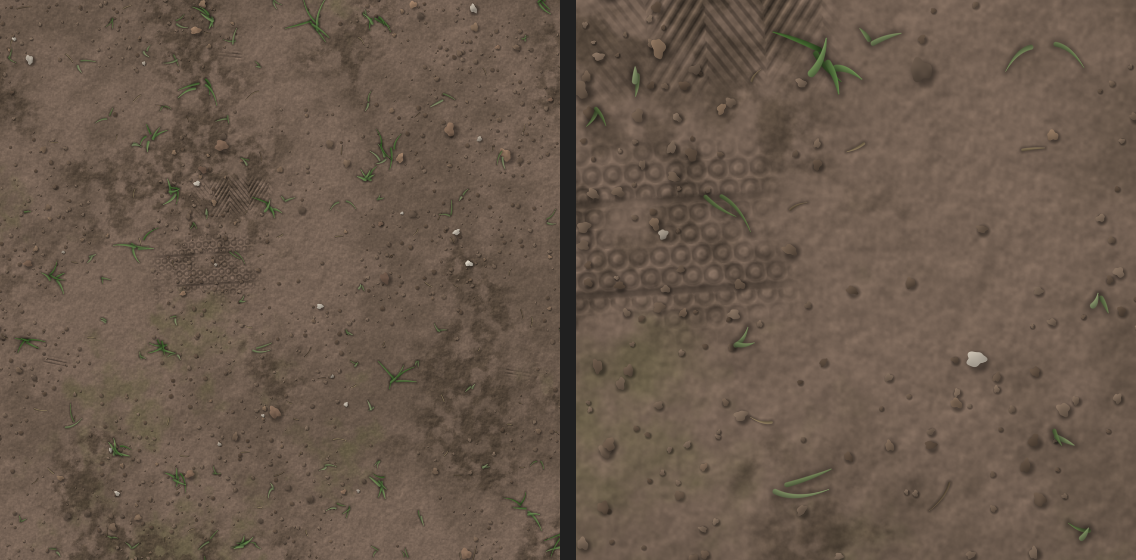
Left: the whole. Right: its middle third, enlarged.
Reproduce this texture procedurally as a WebGL 2 fragment shader.

```glsl
#version 300 es
precision highp float;
// Damp brown mud with crumbs, pebbles, worn tread marks and sparse grass.
uniform vec2 u_resolution;
out vec4 fragColor;

const float TAU = 6.28318;

vec4 hash4(vec2 p) {
    vec4 q = fract(p.xyxy * vec4(.1031, .1030, .0973, .1099));
    q += dot(q, q.wzxy + 33.33);
    return fract((q.xxyz + q.yzzw) * q.zywx);
}

float noise(vec2 p) {
    vec2 i = floor(p), f = fract(p);
    f = f * f * (3. - 2. * f);
    float low = mix(hash4(i).x, hash4(i + vec2(1, 0)).x, f.x);
    float high = mix(hash4(i + vec2(0, 1)).x, hash4(i + vec2(1, 1)).x, f.x);
    return mix(low, high, f.y);
}

float fbm(vec2 p) {
    float sum = 0., amp = .5;
    for (int i = 0; i < 5; i++) {
        sum += amp * noise(p);
        p = mat2(1.6, 1.2, -1.2, 1.6) * p + 17.3;
        amp *= .5;
    }
    return sum / .97;
}

vec2 rotate(vec2 p, float a) {
    return mat2(cos(a), -sin(a), sin(a), cos(a)) * p;
}

float softBox(vec2 p, vec2 halfSize, float blur) {
    vec2 d = abs(p) - halfSize;
    return 1. - smoothstep(-blur, blur, max(d.x, d.y));
}

float stripes(float v, float pitch) {
    return 1. - smoothstep(.08, .3, abs(fract(v / pitch) - .5));
}

// Pressed pattern: rings on the heel, chevrons on the sole, stray ribs
float tread(vec2 p) {
    vec2 q = rotate(p - vec2(.38, .57), .06);
    float worn = smoothstep(.25, .6, noise(p * 30.)) * .75 + .25;
    vec2 s = q / .0125;
    s.x += .5 * mod(floor(s.y), 2.);
    float ring = 1. - smoothstep(.05, .2, abs(length(fract(s) - .5) - .36));
    float bars = 1. - smoothstep(.001, .004, abs(abs(q.y + .05) - .027));
    float heel = softBox(q + vec2(.015, .045), vec2(.092, .052), .022);
    float zigzag = q.y + abs(fract(q.x / .07) - .5) * .1;
    float sole = softBox(q - vec2(.04, .075), vec2(.066, .03), .016);
    float mark = heel * max(ring * .75, bars) + sole * stripes(zigzag, .0105);
    vec2 cell = floor(p * 4.);
    vec4 r = hash4(cell + 71.);
    vec2 rib = rotate(p - (cell + .25 + .5 * r.yz) / 4., (r.w - .5) * .5);
    float stray = softBox(rib, vec2(.022, .007), .004) * stripes(rib.y, .006);
    return worn * (mark + stray * step(r.x, .22));
}

float height(vec2 p) {
    return fbm(p * 48.) + .5 * fbm(p * 130. + 5.) - .28 * tread(p);
}

// Irregular grains, lit from the upper left, gathered in clusters
void stones(inout vec3 col, vec2 p, float cells, float density, float size,
            vec3 tintA, vec3 tintB, float seed, float aa) {
    vec2 base = floor(p * cells);
    for (int k = 0; k < 9; k++) {
        vec2 cell = base + vec2(k % 3 - 1, k / 3 - 1);
        vec4 r = hash4(cell + seed);
        float chance = density * smoothstep(.2, .75, noise(cell / cells * 9. + 3.));
        if (r.x > chance) continue;
        vec2 d = p - (cell + r.yz) / cells;
        vec2 s = rotate(d, r.w * 40.) * vec2(1., 1.1 + .5 * r.y);
        float a = atan(s.y, s.x);
        float radius = size * mix(.35, 1., r.w * r.w);
        float rim = radius * (1. + .14 * sin(a * 3. + r.z * 20.) + .09 * sin(a * 5. + r.y * 30.));
        float shade = length(d + vec2(-.3, .35) * radius) - radius;
        col *= 1. - .36 * (1. - smoothstep(-.4 * radius, .5 * radius, shade));
        float lit = dot(d, vec2(-.5, .8)) / radius;
        vec3 tint = mix(tintA, tintB, r.x / chance);
        tint *= .9 + .2 * lit + .2 * noise(p * 220.);
        col = mix(col, tint, 1. - smoothstep(-aa, aa, length(s) - rim));
    }
}

// Tufts of curved tapering blades growing from a shared root
void grass(inout vec3 col, vec2 p, float cells, float density, float reach, float width,
           int blades, vec3 tintA, vec3 tintB, float seed, float aa) {
    vec2 base = floor(p * cells);
    for (int k = 0; k < 9; k++) {
        vec2 cell = base + vec2(k % 3 - 1, k / 3 - 1);
        vec4 root = hash4(cell + seed);
        if (root.x > density) continue;
        vec2 d = p - (cell + root.yz) / cells;
        float span = reach * mix(.4, 1., root.w * root.w);
        for (int b = 0; b < blades; b++) {
            vec4 r = hash4(cell * 3.7 + seed + float(b) * 11.3);
            vec2 q = rotate(d + (r.zw - .5) * span * .6, r.x * TAU);
            float len = span * mix(.45, 1., r.y);
            float t = clamp(q.x / len, 0., 1.);
            vec2 off = vec2(q.x - t * len, q.y - (r.z - .5) * 1.2 * len * t * t);
            float thick = width * mix(.6, 1., r.w) * (1. - .8 * t * t);
            float edge = length(off) - thick;
            col *= 1. - .22 * (1. - smoothstep(0., width * 2.5, edge));
            vec3 tint = mix(tintA, tintB, r.w) * (1. + .22 * off.y / thick + .2 * t);
            col = mix(col, tint, .9 * (1. - smoothstep(-aa, aa, edge)));
        }
    }
}

void main() {
    vec2 p = gl_FragCoord.xy / u_resolution.y;
    float aa = .8 / u_resolution.y;

    // Soil tones: dry, damp, mossy and dark broken patches
    float damp = smoothstep(.37, .68, .55 * fbm(p * 4.) + .45 * fbm(p * 30.));
    vec3 col = mix(vec3(.462, .388, .335), vec3(.392, .33, .28), damp);
    float moss = smoothstep(.6, .78, .7 * fbm(p * 5. + 9.) + .3 * fbm(p * 40.));
    col = mix(col, vec3(.39, .36, .26), .7 * moss);
    float patches = smoothstep(.47, .72, fbm(p * 6. + 31.));
    patches = max(patches, .6 * softBox(p - vec2(.365, .56), vec2(.08, .09), .06));
    float broken = patches * smoothstep(.34, .64, fbm(p * 60. + 2.));
    col = mix(col, vec3(.28, .235, .19), .75 * broken);

    // Relief and fine grain
    vec2 toLight = vec2(-.0008, .0012);
    float slope = height(p - toLight) - height(p + toLight);
    col *= 1. + slope * (.42 + .5 * broken);
    col *= 1. - .24 * tread(p);
    col *= .91 + .1 * noise(p * 380.) + .08 * noise(p * 210. + 7.);

    // Crumbs, pebbles and pale chips
    stones(col, p, 66., .5, .0042, vec3(.33, .27, .22), vec3(.46, .39, .33), 13., aa);
    stones(col, p, 26., .36, .0075, vec3(.33, .28, .24), vec3(.5, .41, .33), 47., aa);
    stones(col, p, 11., .3, .0125, vec3(.39, .31, .26), vec3(.57, .46, .37), 83., aa);
    stones(col, p, 13., .28, .0085, vec3(.55, .51, .46), vec3(.74, .71, .66), 129., aa);

    // Dry straw, single sprouts and green tufts
    grass(col, p, 15., .28, .03, .0009, 1, vec3(.29, .24, .18), vec3(.52, .46, .34), 211., aa);
    grass(col, p, 13., .36, .032, .0018, 2, vec3(.26, .34, .18), vec3(.45, .5, .36), 307., aa);
    grass(col, p, 7., .5, .066, .0023, 5, vec3(.18, .32, .12), vec3(.38, .48, .29), 401., aa);

    fragColor = vec4(clamp(col, 0., 1.), 1.);
}
```
